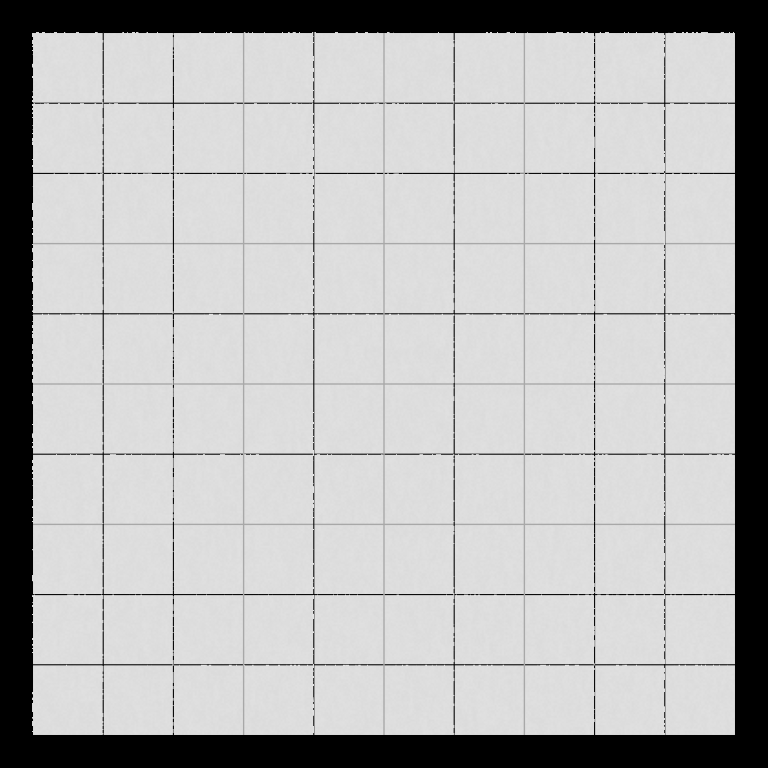
A Shadertoy shader for this pattern:

```glsl
// A pale, grainy ten by ten grid on a black surround. Nearest-line distances
// give thin rules: most are black and chipped, alternate inner ones plain grey.
// Value noise from an integer hash drives the grain, chips and ragged edges.

const float MARGIN = 0.043;
const float CELLS = 10.0;
const float DARK_WIDTH = 0.0014;
const float GREY_WIDTH = 0.0018;
const float CHIP_WIDTH = 0.0013;
const vec3 PAPER = vec3(0.868);
const vec3 GREY = vec3(0.66);
const vec3 CHIP = vec3(0.94);

float hash(vec2 p) {
    uvec2 q = uvec2(ivec2(p)) * uvec2(1597u, 3571u);
    uint n = (q.x ^ q.y) * 747797u + 2891u;
    n = (n ^ (n >> 15)) * 277803u;
    n = (n ^ (n >> 13)) * 9176531u;
    return float((n ^ (n >> 16)) & 65535u) / 65535.0;
}

float valueNoise(vec2 p) {
    vec2 i = floor(p);
    vec2 f = fract(p);
    f = f * f * (3.0 - 2.0 * f);
    float low = mix(hash(i), hash(i + vec2(1, 0)), f.x);
    float high = mix(hash(i + vec2(0, 1)), hash(i + vec2(1, 1)), f.x);
    return mix(low, high, f.y);
}

// Fraction of a pixel-wide window covered by a strip centred on zero
float stripCoverage(float d, float width, float px) {
    float h = 0.5 * width;
    float overlap = min(d + 0.5 * px, h) - max(d - 0.5 * px, -h);
    return clamp(overlap / px, 0.0, 1.0);
}

// Clustered flecks along a line; seed separates one line from another
float chips(float along, float seed, float amount) {
    float fleck = valueNoise(vec2(along * 380.0, seed * 17.0));
    float cluster = valueNoise(vec2(along * 22.0, seed * 17.0 + 7.0));
    float level = fleck + 0.35 * (cluster - 0.5);
    return smoothstep(1.0 - amount, 1.1 - amount, level);
}

// Draws the rules crossing one axis, then the chips knocked out of them
vec3 drawRules(vec3 color, float across, float along, float seed,
               float wear, float chipShift, float px) {
    float cell = (1.0 - 2.0 * MARGIN) / CELLS;
    float index = floor((across - MARGIN) / cell + 0.5);
    float d = across - MARGIN - index * cell;
    float interior = step(0.5, index) * step(index, CELLS - 0.5);
    float isGrey = step(0.5, mod(index, 2.0)) * step(abs(index - 0.5 * CELLS), 2.5);

    float width = mix(DARK_WIDTH, GREY_WIDTH, isGrey);
    float rule = stripCoverage(d, width, px) * interior;
    color = mix(color, GREY * isGrey, rule);

    float worn = chips(along, seed + index, wear) * interior * (1.0 - isGrey);
    return mix(color, CHIP, worn * stripCoverage(d - chipShift, CHIP_WIDTH, px));
}

// Pale sheet with fine speckle and faint, broader fibres
vec3 paper(vec2 uv) {
    float speckle = valueNoise(uv * 420.0) - 0.5;
    float fibre = valueNoise(uv * vec2(170.0, 65.0) + 31.0) - 0.5;
    return PAPER + 0.016 * speckle + 0.010 * fibre;
}

// Sheet mask, with small chips spilling past its left and top edges
float sheetCoverage(vec2 uv, float px) {
    float spillLeft = CHIP_WIDTH * chips(uv.y, 40.0, 0.36);
    float spillTop = CHIP_WIDTH * chips(uv.x, 60.0, 0.30);
    vec2 lower = uv - vec2(MARGIN - spillLeft, MARGIN);
    vec2 upper = vec2(1.0 - MARGIN, 1.0 - MARGIN + spillTop) - uv;
    vec2 inside = clamp(min(lower, upper) / px + 0.5, 0.0, 1.0);
    return inside.x * inside.y;
}

void mainImage(out vec4 fragColor, in vec2 fragCoord) {
    vec2 uv = fragCoord / iResolution.xy;
    float px = 1.0 / min(iResolution.x, iResolution.y);

    vec3 color = paper(uv);
    // Horizontal rules are lightly chipped, vertical ones more heavily
    color = drawRules(color, uv.y, uv.x, 1.0, 0.26, -0.0007, px);
    color = drawRules(color, uv.x, uv.y, 20.0, 0.36, -0.0005, px);

    fragColor = vec4(color * sheetCoverage(uv, px), 1.0);
}
```
